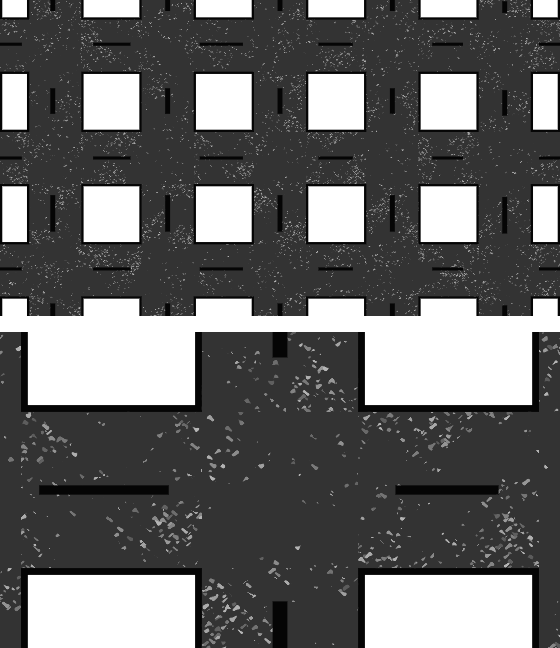
Top, the full canvas; bottom, a detail of the centre.
Write a Shadertoy shader that draws this pattern.

```glsl
// Grid of white outlined squares on worn charcoal, with black dashes in the lanes between them.

const float COLUMNS = 5.0;
const float PITCH = 16.0 / 45.0;     // tile spacing, in canvas heights
const float OUTER = 0.0954;          // half size of the black frame
const float BORDER = 0.0072;
const float TURN = 6.2831853;

const vec3 CHARCOAL = vec3(0.20);
const vec3 FLECK = vec3(0.71);
const vec3 INK = vec3(0.02);
const vec3 WHITE = vec3(1.0);

float hash(vec2 p) {
    vec3 q = fract(p.xyx * vec3(0.1031, 0.1030, 0.0973));
    q += dot(q, q.yzx + 33.33);
    return fract((q.x + q.y) * q.z);
}

float box(vec2 p, vec2 halfSize) {
    vec2 d = abs(p) - halfSize;
    return length(max(d, 0.0)) + min(max(d.x, d.y), 0.0);
}

float fill(float d, float pixel) {
    return clamp(0.5 - d / pixel, 0.0, 1.0);
}

// Layered sines: broad worn areas broken into small clumps.
float patches(vec2 p) {
    vec2 w = p + 0.035 * sin(p.yx * 19.0 + vec2(1.3, 4.1));
    float broad = sin(w.x * 25.0 + w.y * 11.0) * sin(w.y * 31.0 - w.x * 13.0);
    w += 0.012 * sin(w.yx * 83.0);
    float medium = sin(w.x * 77.0 + w.y * 29.0) * sin(w.y * 69.0 - w.x * 37.0);
    float fine = sin(w.x * 187.0 - w.y * 91.0) * sin(w.y * 211.0 + w.x * 73.0);
    return smoothstep(-0.5, 1.4, broad + 0.55 * medium + 0.5 * fine);
}

// Cellular grain: each cell may hold one flat fleck of random size and strength.
float flecks(vec2 p, float density, float pixel) {
    const vec2 grain = vec2(0.0074, 0.0054);
    p += 0.0012 * sin(p.yx * 640.0);
    vec2 g = p / grain;
    vec2 base = floor(g);
    float soft = 0.45 * pixel / grain.y;
    float cover = 0.0;
    for (int y = -1; y <= 1; y++) {
        for (int x = -1; x <= 1; x++) {
            vec2 cell = base + vec2(x, y);
            vec2 site = cell + vec2(hash(cell + 17.0), hash(cell + 59.0));
            float radius = mix(0.12, 0.48, hash(cell + 101.0));
            float shape = 1.0 - smoothstep(radius - soft, radius + soft, length(g - site));
            float strength = mix(0.3, 1.0, hash(cell + 143.0));
            cover = max(cover, shape * strength * step(hash(cell), density));
        }
    }
    return cover;
}

// Wear changes abruptly between blocks and is lightest at the crossings.
float wear(vec2 p, vec2 tile, vec2 local, float pixel) {
    vec2 lane = step(vec2(OUTER), abs(local));
    vec2 block = 2.0 * tile + lane * sign(local) + 20.0;
    float amount = mix(0.25, 1.0, hash(block + 7.0)) * mix(1.0, 0.4, lane.x * lane.y);
    vec2 shift = 3.0 * vec2(hash(block), hash(block + 31.0)) + 1.0;
    return flecks(p + shift, 0.85 * amount * patches(p + shift), pixel);
}

// Dash length and position vary by column.
float horizontalDash(vec2 grid, float column, float localX) {
    float a = TURN * column / COLUMNS;
    float halfLength = 0.0602 + 0.0075 * sin(a + 0.25) + 0.009 * cos(2.0 * a + 0.32);
    float shift = -0.002 + 0.0034 * cos(a) + 0.0033 * sin(2.0 * a);
    float row = floor(grid.y / PITCH);
    float y = grid.y - (row + 0.5) * PITCH - 0.0045 * abs(row);
    return box(vec2(localX - shift, y), vec2(halfLength, 0.0049));
}

// Dash length varies by row; the end columns sit slightly off centre.
float verticalDash(vec2 p, vec2 grid, float row, float localY) {
    float a = TURN * row / 3.0;
    float halfLength = 0.0563 - 0.0174 * sin(a) + 0.0015 * cos(a);
    float column = floor(grid.x / PITCH);
    float drop = 0.006 * step(COLUMNS - 1.5, column);
    float shift = -0.008 * (1.0 - step(0.5, column));
    float x = grid.x - (column + 0.5) * PITCH - shift;
    float d = box(vec2(x, localY - 0.0025 + drop), vec2(0.0078, halfLength));
    return max(d, p.y + drop - 1.0 - 0.002);
}

void mainImage(out vec4 fragColor, in vec2 fragCoord) {
    float pixel = 1.0 / iResolution.y;
    float width = iResolution.x * pixel;
    vec2 p = fragCoord * pixel;

    // Tile centres lie on the side edges and straddle the middle height.
    vec2 grid = p - vec2(0.5 * width - 0.5 * COLUMNS * PITCH, 0.5 - 0.5 * PITCH);
    vec2 tile = floor(grid / PITCH + 0.5);
    vec2 local = grid - tile * PITCH;

    vec3 color = mix(CHARCOAL, FLECK, wear(p, tile, local, pixel));

    float dash = min(horizontalDash(grid, tile.x, local.x),
                     verticalDash(p, grid, tile.y, local.y));
    color = mix(color, INK, fill(dash, pixel));

    // Framed squares, with the frame also closing them at the side edges.
    float edge = 0.5 * width - abs(p.x - 0.5 * width);
    float frame = box(local, vec2(OUTER));
    float face = max(box(local, vec2(OUTER - BORDER)), BORDER - edge);
    color = mix(color, INK, fill(frame, pixel));
    color = mix(color, WHITE, fill(face, pixel));

    fragColor = vec4(color, 1.0);
}
```
